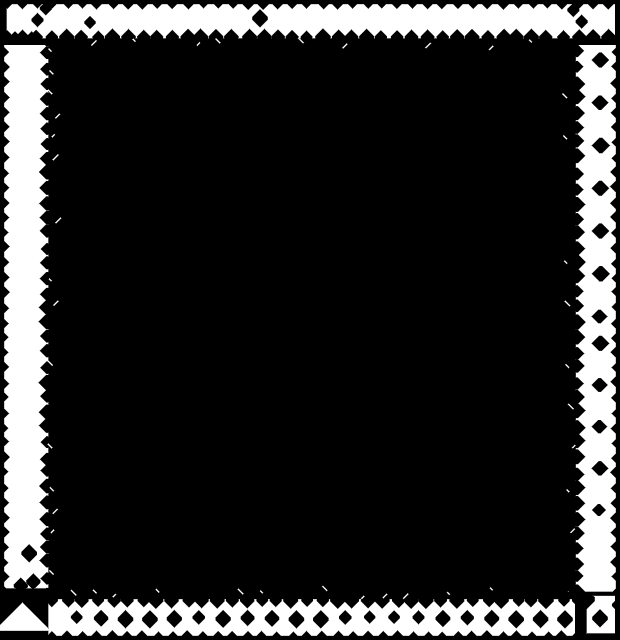
Reproduce this background procedurally as a Shadertoy shader.

```glsl
// Black field framed by rough white bands with notched edges and diamond holes.
#define HEIGHT 768.0      // canvas height in design units
#define OUTER 5.0         // margin outside the bands
#define TOOTH_PITCH 18.0
#define FLECK_PITCH 25.0
#define FLECK_SHARE 0.45
#define HOLE 11.0         // hole radius
#define BOTTOM_PITCH 29.3
#define RIGHT_PITCH 51.3

float hash(float n, float seed) {
    return fract(sin(n * 127.1 + seed * 311.7) * 4375.85);
}

// Diamond with clipped side corners
float diamond(vec2 p, float r) {
    p = abs(p);
    return max((p.x + p.y - r) * 0.707, p.x - 0.85 * r);
}

float box(vec2 p, vec2 lo, vec2 hi) {
    vec2 e = max(lo - p, p - hi);
    return max(e.x, e.y);
}

float cut(float shape, float hole) {
    return max(shape, -hole);
}

// Band along one side; q = (distance along, distance in from the border)
float strip(vec2 q, float start, float end, float inner, float seed) {
    float d = box(q, vec2(start, OUTER), vec2(end, inner));

    // Regular outer teeth and ragged inner teeth
    for (int i = -1; i <= 1; i++) {
        float k = floor(q.x / TOOTH_PITCH) + float(i);
        float h = hash(k, seed), g = hash(k, seed + 5.0);
        float center = (k + 0.5) * TOOTH_PITCH;
        d = cut(d, diamond(q - vec2(center + 3.0 * (h - 0.5), 1.0), 9.0 + 2.0 * g));
        d = cut(d, diamond(q - vec2(center + 5.0 * (g - 0.5), inner - 1.0), 8.0 + 3.0 * h));
    }

    // Thin slanted flecks beyond the inner edge
    float k = floor(q.x / FLECK_PITCH);
    float h = hash(k, seed + 9.0), g = hash(k, seed + 13.0);
    if (h < FLECK_SHARE && q.x > start && q.x < end) {
        vec2 f = q - vec2((k + 0.4 + 0.2 * g) * FLECK_PITCH, inner + 2.0 + 12.0 * g * g);
        vec2 turned = vec2(f.x + f.y, f.x - f.y) * 0.707;
        if (g > 0.5) turned = turned.yx;
        d = min(d, box(abs(turned), vec2(-9.0), vec2(2.0 + 6.0 * h, 0.8)));
    }
    return d;
}

// Evenly spaced holes running along x, numbered 0 to last
float holeRow(vec2 q, float start, float pitch, float last, float seed) {
    float k = clamp(round((q.x - start) / pitch), 0.0, last);
    float h = hash(k, seed);
    vec2 center = vec2(start + k * pitch, 3.0 * (h - 0.5));
    return diamond(q - center, HOLE - 3.0 * h * h);
}

void mainImage(out vec4 fragColor, in vec2 fragCoord) {
    float unit = HEIGHT / iResolution.y;
    float width = iResolution.x * unit;
    vec2 p = vec2(fragCoord.x, iResolution.y - fragCoord.y) * unit; // y runs down
    vec2 r = vec2(width - p.x, p.y);         // from the top right corner
    vec2 b = vec2(p.x, HEIGHT - p.y);        // from the bottom left corner
    vec2 c = vec2(r.x, b.y);                 // from the bottom right corner

    // Four bands
    float top = strip(p, 8.0, width - 6.0, 46.0, 1.0);
    float left = strip(p.yx, 54.0, 706.0, 58.0, 2.0);
    float right = strip(r.yx, 54.0, 710.0, 53.0, 3.0);
    float bottom = strip(b, 58.0, width - 54.0, 49.0, 4.0);

    // Holes inside the bands
    top = cut(top, diamond(p - vec2(312.0, 22.0), HOLE));
    top = cut(top, diamond(p - vec2(108.0, 27.0), 8.0));
    left = cut(left, diamond(p - vec2(35.0, 664.0), HOLE));
    right = cut(right, holeRow(r.yx - vec2(0.0, 24.0), 72.0, RIGHT_PITCH, 6.0, 6.0));
    right = cut(right, holeRow(r.yx - vec2(0.0, 24.0), 412.0, 50.0, 4.0, 7.0));
    bottom = cut(bottom, holeRow(b - vec2(0.0, 26.0), 92.0, BOTTOM_PITCH, 20.0, 8.0));

    // Breaks at the corners
    for (int i = 0; i < 2; i++) {
        float s = float(i);
        vec2 slant = vec2(-5.0, 7.0) * (2.0 * s - 1.0);
        top = cut(top, diamond(p - vec2(50.0, 17.0) - slant, 8.5));
        top = cut(top, diamond(r - vec2(51.0, 19.0) - slant, 8.5));
        top = cut(top, diamond(p - vec2(18.0 + 20.0 * s, 47.0), 9.5));
        top = cut(top, diamond(r - vec2(32.0 + 15.0 * s, 47.0), 9.0));
        left = cut(left, diamond(p - vec2(25.0 + 15.0 * s, 703.0 - 5.0 * s), 10.0));
    }

    // Bottom corner pieces
    vec2 t = b - vec2(27.0, 45.0);
    float peak = max((abs(t.x) + t.y) * 0.707, 11.0 - b.y);
    float block = box(c, vec2(6.0, 8.0), vec2(40.0, 53.0));
    block = cut(block, diamond(c - vec2(24.0, 26.0), HOLE));
    block = cut(block, diamond(c - vec2(43.0, 49.0), 15.0));
    block = cut(block, diamond(c - vec2(2.0, 42.0), 9.0));

    float d = min(min(min(top, left), min(right, bottom)), min(peak, block));
    fragColor = vec4(vec3(clamp(0.5 - d / unit, 0.0, 1.0)), 1.0);
}
```
